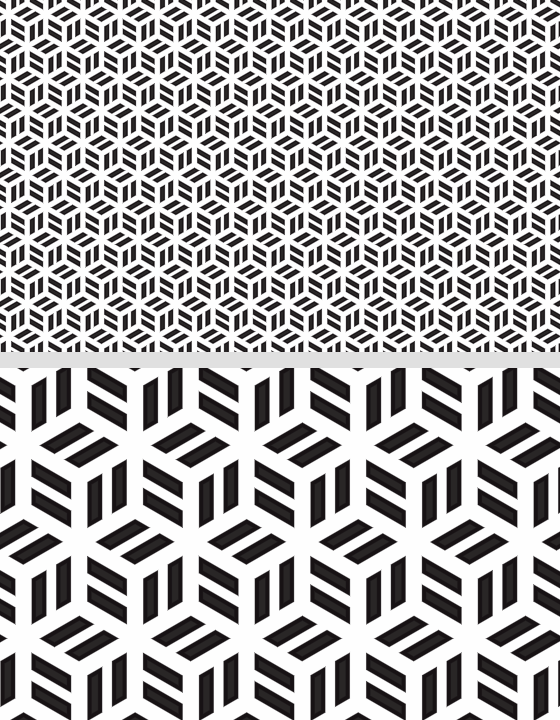
Top: the whole. Bottom: its middle third, enlarged.
A Shadertoy shader for this pattern:

```glsl
// Tumbling cubes of dark stripes on white: a hexagonal lattice of cubes,
// each split into three rhombic faces by skewed coordinates. Every face
// carries two bars along one of its edges, cut by box distances.

// Offset from the nearest centre of a pointy-top hexagon lattice of width 1.
vec2 hexOffset(vec2 p) {
    vec2 cell = vec2(1.0, sqrt(3.0));
    vec2 even = mod(p + 0.5 * cell, cell) - 0.5 * cell;
    vec2 odd = mod(p, cell) - 0.5 * cell;
    return dot(even, even) < dot(odd, odd) ? even : odd;
}

// Distance to the two bars of a face; x runs along them and y across, 0 to 1.
float barDistance(vec2 face) {
    vec2 q = abs(face - 0.5);
    return 0.5 * max(q.x - 0.355, abs(q.y - 0.22) - 0.132);
}

void mainImage(out vec4 fragColor, in vec2 fragCoord) {
    float cubesAcross = 15.06;
    float pixel = cubesAcross / iResolution.x;
    vec2 p = (fragCoord - 0.5 * iResolution.xy) * pixel + vec2(0.30, 0.27);
    vec2 h = hexOffset(p);

    // Weights along the up-right, up-left and down edges; the least is zero
    vec3 w = sqrt(3.0) * vec3(h.y + h.x / sqrt(3.0), h.y - h.x / sqrt(3.0), 0.0);
    w -= min(w.x, min(w.y, w.z));

    // Choose the face, with its bars following one of its edges
    bool leftFace = w.x <= w.y && w.x <= w.z;
    bool rightFace = !leftFace && w.y <= w.z;
    vec2 face = leftFace ? w.yz : (rightFace ? w.zx : w.xy);
    float dist = barDistance(face);

    // Ink is a little darker toward the rim of each bar
    vec3 ink = mix(vec3(0.16, 0.15, 0.15), vec3(0.09, 0.07, 0.08),
                   smoothstep(-0.045, -0.03, dist));
    float coverage = 1.0 - smoothstep(-0.8 * pixel, 0.8 * pixel, dist);
    fragColor = vec4(mix(vec3(0.995), ink, coverage), 1.0);
}
```
